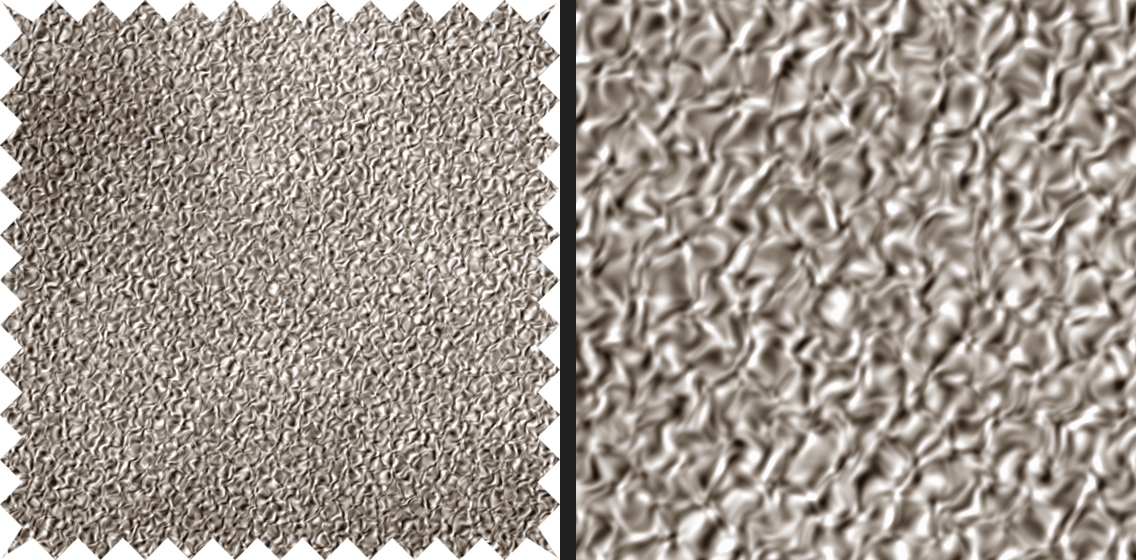
Left: the whole. Right: its middle third, enlarged.
Give the GLSL for this texture, as a Shadertoy shader.

```glsl
// A pinked swatch of nubbly taupe boucle fabric on white.
// Warped, stretched gradient noise makes the slanted loops, an offset copy
// shades one side of them, and a folded zigzag distance cuts the border.

const float TOOTH_PERIOD = 0.0802;
const float CORNER_START = 0.0595;  // last valley before the corner spike
const float CORNER_TIP = 0.0065;
const vec3 PAPER = vec3(1.0);
const vec3 WARM_TINT = vec3(1.0, 1.15, 1.3);  // per-channel tone exponents

float hash(vec2 p) {
    return fract(sin(dot(p, vec2(127.1, 311.7))) * 43758.5453);
}

// Contribution of one lattice corner with a random unit gradient
float cornerSlope(vec2 cell, vec2 offset) {
    float angle = 6.28318 * hash(cell);
    return dot(vec2(cos(angle), sin(angle)), offset);
}

float gradientNoise(vec2 p) {
    vec2 i = floor(p), f = p - i;
    vec2 u = f * f * f * (f * (f * 6.0 - 15.0) + 10.0);
    vec2 e = vec2(1.0, 0.0);
    float low = mix(cornerSlope(i, f), cornerSlope(i + e, f - e), u.x);
    float high = mix(cornerSlope(i + e.yx, f - e.yx),
                     cornerSlope(i + e.xx, f - e.xx), u.x);
    return mix(low, high, u.y);
}

// Height of the yarn loops: coarse curls plus finer twists
float yarnHeight(vec2 q) {
    return gradientNoise(q) + 0.6 * gradientNoise(q.yx * 1.73 + 31.7);
}

float boucle(vec2 p) {
    // Bend the loops, then stretch them along a steep diagonal
    vec2 bend = vec2(gradientNoise(p * 48.0 + 7.3),
                     gradientNoise(p * 48.0 + 61.9));
    p += 0.009 * bend;
    vec2 across = vec2(0.87, -0.5), along = vec2(0.5, 0.87);
    vec2 q = vec2(dot(p, across) * 105.0, dot(p, along) * 74.0);
    return yarnHeight(q) - 0.5 * yarnHeight(q - vec2(0.7, 0.1));
}

float softSpot(vec2 p, vec2 center, float radius) {
    vec2 d = (p - center) / radius;
    return exp(-dot(d, d));
}

// Broad uneven lighting over the cloth
float lighting(vec2 p) {
    float light = 0.62;
    light -= 0.13 * softSpot(p, vec2(0.10, 0.71), 0.19);
    light -= 0.05 * softSpot(p, vec2(0.22, 0.90), 0.16);
    light += 0.06 * softSpot(p, vec2(0.52, 0.85), 0.24);
    light += 0.04 * softSpot(p, vec2(0.85, 0.58), 0.25);
    light -= 0.08 * (1.0 - smoothstep(0.02, 0.32, p.y));
    return light + 0.07 * gradientNoise(p * 7.0 + 3.1);
}

// Depth of the cut at a folded position along one side
float cutDepth(float a) {
    float zigzag = abs(fract((0.5 - a) / TOOTH_PERIOD + 0.5) - 0.5) * TOOTH_PERIOD;
    float slope = (0.5 * TOOTH_PERIOD - CORNER_TIP) / (CORNER_START - CORNER_TIP);
    float spike = CORNER_TIP + (a - CORNER_TIP) * slope;
    return a < CORNER_START ? spike : zigzag;
}

// Approximate signed distance to the border, positive on the cloth
float swatchDistance(vec2 p) {
    vec2 q = min(p, 1.0 - p);
    return 0.707 * min(q.y - cutDepth(q.x), q.x - cutDepth(q.y));
}

void mainImage(out vec4 fragColor, in vec2 fragCoord) {
    vec2 uv = fragCoord / iResolution.xy;
    float pixel = 1.0 / min(iResolution.x, iResolution.y);

    // Tone of the cloth, warmer in the shadows
    float tone = clamp(lighting(uv) + 0.64 * boucle(uv), 0.1, 0.99);
    vec3 cloth = pow(vec3(tone), WARM_TINT);

    float inside = smoothstep(-pixel, pixel, swatchDistance(uv));
    fragColor = vec4(mix(PAPER, cloth, inside), 1.0);
}
```
